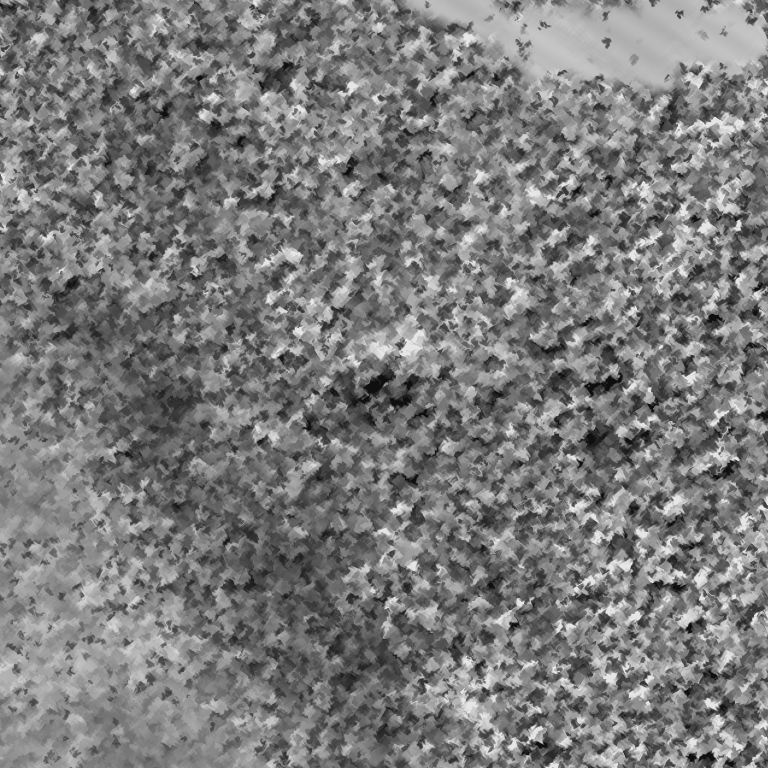
A Shadertoy shader for this texture:

```glsl
vec3 hash3(vec2 p) {
    vec3 q = fract(p.xyx * vec3(0.1031, 0.1030, 0.0973));
    q += dot(q, q.yxz + 33.33);
    return fract((q.xxy + q.yzz) * q.zyx);
}

// Cellular noise: random cell tones, blended across borders by softness of k
float cellTone(vec2 p, float k) {
    vec2 base = floor(p);
    float sum = 0.0, total = 0.0001;
    for (int j = -1; j <= 1; j++)
    for (int i = -1; i <= 1; i++) {
        vec2 id = base + vec2(i, j);
        vec3 rnd = hash3(id + 71.0);
        vec2 d = id + rnd.xy - p;
        float weight = exp(-k * dot(d, d));
        sum += weight * rnd.z;
        total += weight;
    }
    return sum / total;
}

// Scattered round spots of mixed size; density is the share of cells filled
float specks(vec2 p, float density) {
    vec2 base = floor(p);
    float cover = 0.0;
    for (int j = -1; j <= 1; j++)
    for (int i = -1; i <= 1; i++) {
        vec2 id = base + vec2(i, j);
        vec3 rnd = hash3(id + 213.0);
        float radius = mix(0.4, 0.75, fract(rnd.z * 37.0));
        float spot = smoothstep(radius, radius * 0.3, length(id + rnd.xy - p));
        cover = max(cover, spot * smoothstep(0.0, 0.08, density - rnd.z));
    }
    return cover;
}

float segmentDist(vec2 p, vec2 a, vec2 b) {
    vec2 ab = b - a;
    return length(p - a - ab * clamp(dot(p - a, ab) / dot(ab, ab), 0.0, 1.0));
}

float blob(vec2 p, vec2 center, vec2 size) {
    vec2 d = (p - center) / size;
    return exp(-dot(d, d));
}

void mainImage(out vec4 fragColor, in vec2 fragCoord) {
    vec2 uv = fragCoord / iResolution.y;

    // Ragged outlines from layered sines
    vec2 warp = 0.0022 * sin(uv.yx * vec2(310.0, 270.0) + 2.0 * sin(uv * 170.0));
    warp += 0.0013 * sin(uv.yx * vec2(690.0, 730.0) + 3.0 * sin(uv * 410.0));
    vec2 p = uv + warp;

    // Broad patches and regions
    float patches = cellTone(uv * 9.0 + warp * 40.0, 6.0) - 0.5;
    float clumps = cellTone(p * 25.0 + 40.0, 6.0) - 0.5;
    float slope = dot(uv - vec2(0.0, 0.6), vec2(0.83, 0.555)) + 0.07 * patches + 0.05 * clumps;
    float meadow = smoothstep(0.05, -0.12, slope);
    float valley = exp(-pow((slope - 0.09) / 0.07, 2.0)) * smoothstep(0.75, 0.55, uv.y);
    float rough = smoothstep(0.5, 0.95, uv.x - 0.35 * uv.y + 0.2);

    float sandDist = segmentDist(uv, vec2(0.57, 1.01), vec2(0.72, 0.935));
    sandDist = min(sandDist, segmentDist(uv, vec2(0.72, 0.935), vec2(0.97, 0.95)) - 0.012);
    sandDist = min(sandDist, segmentDist(uv, vec2(0.86, 0.94), vec2(0.89, 1.02)) - 0.015);
    float sand = smoothstep(0.045, 0.015, sandDist + 0.03 * clumps + 0.012 * patches);

    // Crowns lit from the upper left
    vec2 crownPos = p * 58.0;
    float crown = cellTone(crownPos, 10.0);
    float relief = crown - cellTone(crownPos + vec2(-0.25, 0.4), 10.0);
    float leaves = cellTone(p * 118.0 + 9.0, 8.0) - 0.5;
    float contrast = mix(1.0, 0.4, meadow) * (1.0 - 0.35 * valley) * (1.0 + 0.25 * rough);
    float tone = 0.51 + 0.15 * patches + 0.14 * clumps;
    tone += contrast * (0.28 * (crown - 0.5) + 0.27 * relief + 0.30 * leaves);
    tone += 0.09 * meadow - 0.13 * valley + 0.04 * rough;
    tone -= 0.06 * blob(uv, vec2(0.12, 0.85), vec2(0.25, 0.2));
    tone -= 0.12 * blob(uv, vec2(0.65, 0.29), vec2(0.06, 0.13));

    // Dark hollow under a bright ridge
    float hollow = blob(p, vec2(0.5, 0.485), vec2(0.05, 0.035));
    tone += 0.28 * blob(p, vec2(0.51, 0.55), vec2(0.065, 0.025)) - 0.3 * hollow;

    // Bare ground
    float ground = 0.73 + 0.08 * patches + 0.02 * sin(uv.x * 90.0 + uv.y * 140.0);
    tone = mix(tone, ground, sand);

    // Shadow gaps and sparse glints
    float density = 0.32 + 0.35 * patches + 0.25 * clumps + 0.1 * rough + 0.2 * hollow;
    density = mix(density, 0.24 + 0.3 * clumps, meadow);
    density = mix(density, 0.09, sand);
    float shade = specks(p * 88.0, density);
    tone = mix(tone, 0.15 + 0.2 * (leaves + 0.5), shade * mix(0.85, 0.7, meadow));
    float glint = specks(p * 100.0 + 57.0, 0.04 + 0.05 * rough + 0.2 * hollow);
    tone += 0.3 * glint * (1.0 - sand) * (1.0 - meadow);

    fragColor = vec4(vec3(clamp(tone, 0.06, 0.9)), 1.0);
}
```
